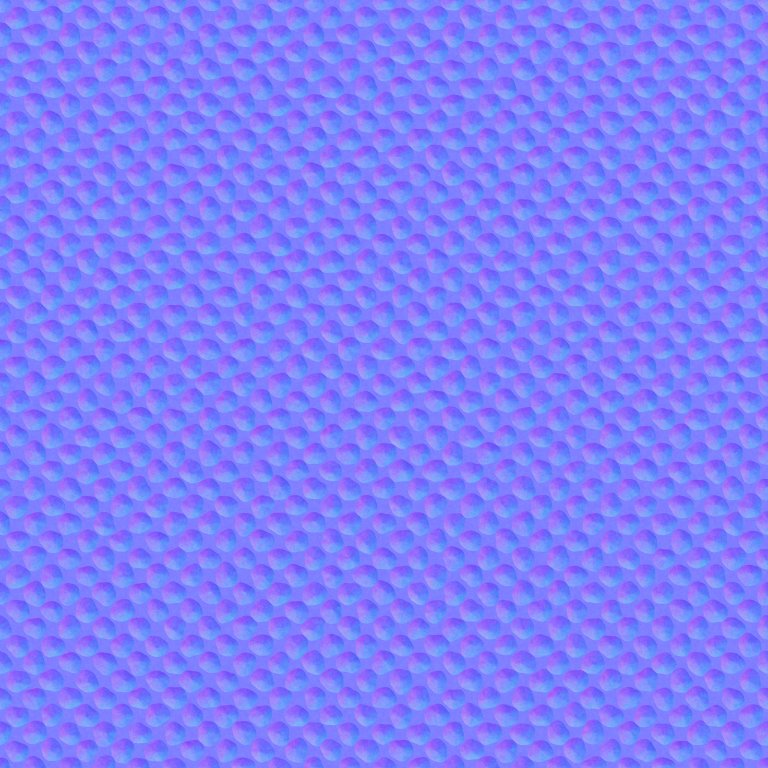
Write a Shadertoy shader that draws this texture map.

```glsl
const float CELLS = 22.0;         // dimples per row; a second grid sits half a cell off
const float RADIUS = 0.325;       // dimple radius, in cells
const float JITTER = 0.025;       // wander of each centre, in cells
const float TIP_SHIFT = 0.07;     // wander of the deepest point, in cells
const float WOBBLE = 0.075;       // unevenness of the outline
const float ROUNDNESS = 0.4;      // 0 = cone, 1 = bowl
const float SLOPE = 0.225;        // steepness of the walls
const float GRAIN_FLAT = 0.055;   // roughness between dimples
const float GRAIN_DIMPLE = 0.10;  // roughness inside dimples
const float FINE_GRID = 512.0;
const float COARSE_GRID = 220.0;
const float TAU = 6.2831853;

vec3 hash3(vec2 p) {
    vec3 q = fract(p.xyx * vec3(0.1031, 0.1030, 0.0973));
    q += dot(q, q.yxz + 33.33);
    return fract((q.xxy + q.yzz) * q.zyx);
}

// Two-channel value noise in -1..1 that wraps over the unit square
vec2 tiledNoise(vec2 uv, float grid) {
    vec2 p = uv * grid;
    vec2 i = floor(p);
    vec2 f = smoothstep(0.0, 1.0, p - i);
    vec2 a = mod(i, grid);
    vec2 b = mod(i + 1.0, grid);
    vec2 low = mix(hash3(a).xy, hash3(vec2(b.x, a.y)).xy, f.x);
    vec2 high = mix(hash3(vec2(a.x, b.y)).xy, hash3(b).xy, f.x);
    return 2.0 * mix(low, high, f.y) - 1.0;
}

// Depth of the dimple nearest to p on one of the two grids
float dimple(vec2 p, float layer) {
    p += 0.5 * layer;
    vec2 id = floor(p + 0.5);
    vec2 key = mod(id, CELLS) + 37.0 * layer + 5.0;
    vec3 place = hash3(key);
    vec3 shape = hash3(key + 91.0);
    vec3 tip = hash3(key + 173.0);

    vec2 local = p - id - JITTER * (2.0 * place.xy - 1.0);
    float size = RADIUS * mix(0.94, 1.06, place.z);
    float inside = max(0.0, 1.0 - length(local) / size);
    local -= TIP_SHIFT * (2.0 * tip.xy - 1.0) * inside;

    // Irregular outline from a few angular waves
    float angle = atan(local.y, local.x + 1e-5);
    float outline = cos(2.0 * angle + TAU * shape.x)
                  + 0.7 * cos(3.0 * angle + TAU * shape.y)
                  + 0.4 * cos(5.0 * angle + TAU * shape.z);
    float t = length(local) / (size * (1.0 + WOBBLE * outline));

    float cone = sqrt(t * t + 0.006);
    return size * max(0.0, 1.0 - mix(cone, t * t, ROUNDNESS));
}

float depth(vec2 p) {
    return max(dimple(p, 0.0), dimple(p, 1.0));
}

void mainImage(out vec4 fragColor, in vec2 fragCoord) {
    vec2 uv = fragCoord / iResolution.xy;
    vec2 p = uv * CELLS;

    // Slope by central differences, at least a pixel wide to smooth the rims
    float e = max(0.015, 0.5 * CELLS / iResolution.y);
    vec2 dx = vec2(e, 0.0);
    vec2 dy = vec2(0.0, e);
    vec2 gradient = vec2(depth(p + dx) - depth(p - dx),
                         depth(p + dy) - depth(p - dy)) / (2.0 * e);

    // Surface grain, rougher inside the dimples
    float inDimple = smoothstep(0.0, 0.05, depth(p));
    vec2 grain = 0.7 * tiledNoise(uv, FINE_GRID) + 0.5 * tiledNoise(uv, COARSE_GRID);
    vec2 tilt = SLOPE * gradient + grain * mix(GRAIN_FLAT, GRAIN_DIMPLE, inDimple);

    // Encode the surface normal as colour
    vec3 normal = normalize(vec3(tilt, 1.0));
    fragColor = vec4(0.5 + 0.5 * normal, 1.0);
}
```
